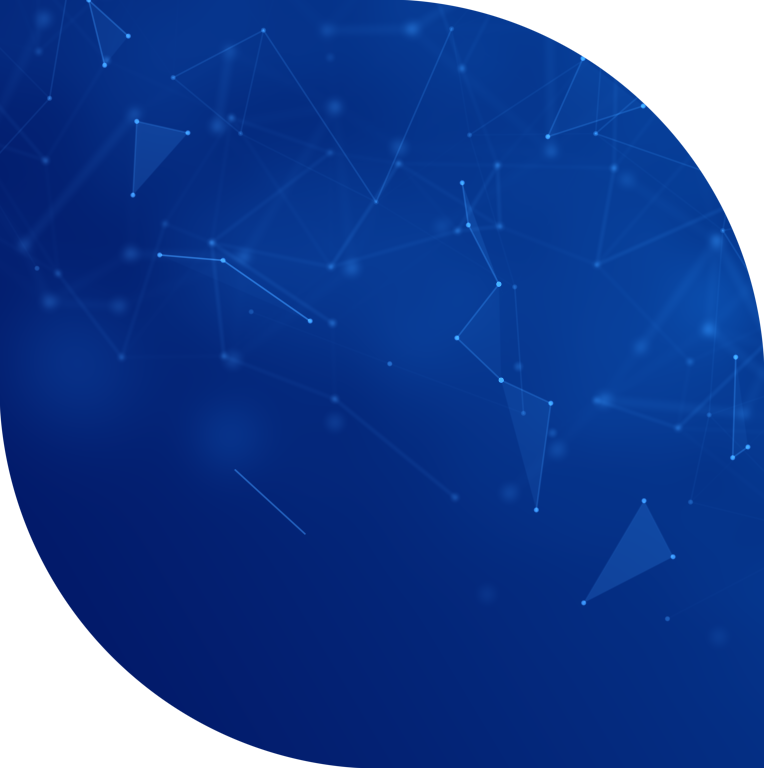
Give the GLSL for this background, as a Shadertoy shader.

```glsl
// A deep blue leaf-shaped panel on white, lit by soft glows and a web of linked points.
// Jittered grids give three webs (sharp, soft, blurred); a density ramp keeps the lower
// left calm, and a few large glass facets sit on top.

#define DEEP_BLUE   vec3(0.006, 0.078, 0.385)
#define BLUE_RISE   vec3(0.014, 0.138, 0.175)
#define GLOW_TINT   vec3(0.035, 0.140, 0.190)
#define LIGHT_TINT  vec3(0.250, 0.480, 0.560)
#define CORNER      0.5
#define NODE_RADIUS 0.0030
#define LINE_WIDTH  0.0008

float hash(vec2 p) {
    vec3 q = fract(vec3(p.xyx) * 0.1031);
    q += dot(q, q.yzx + 33.33);
    return fract((q.x + q.y) * q.z);
}

float noise(vec2 p) {
    vec2 i = floor(p), f = fract(p);
    f = f * f * (3.0 - 2.0 * f);
    return mix(mix(hash(i), hash(i + vec2(1, 0)), f.x),
               mix(hash(i + vec2(0, 1)), hash(i + vec2(1, 1)), f.x), f.y);
}

float segment(vec2 p, vec2 a, vec2 b) {
    vec2 pa = p - a, ba = b - a;
    return length(pa - ba * clamp(dot(pa, ba) / dot(ba, ba), 0.0, 1.0));
}

float side(vec2 p, vec2 a, vec2 b) {
    vec2 e = normalize(b - a), d = p - a;
    return e.x * d.y - e.y * d.x;
}

float glow(vec2 p, float x, float y, float radius) {
    vec2 d = (p - vec2(x, y)) / radius;
    return exp(-dot(d, d));
}

// Bright core that fades over the blur or one pixel
float spot(float d, float radius, float blur) {
    float soft = blur + 1.0 / iResolution.y;
    return 1.0 - smoothstep(max(radius - soft, 0.0), radius + soft, d);
}

float density(vec2 p) {
    return smoothstep(0.0, 0.4, p.y + 0.4 * p.x - 0.4);
}

// Grid node: position in xy, presence in z
vec3 gridNode(vec2 id, float cells, float seed) {
    vec2 jitter = vec2(hash(id + seed), hash(id + seed + 41.7));
    vec2 pos = (id + 0.1 + 0.8 * jitter) / cells;
    return vec3(pos, step(hash(id + seed + 83.1), 0.8 * density(pos)));
}

// Points and the links to their neighbours
float web(vec2 p, float cells, float blur, float seed) {
    vec2 cell = floor(p * cells);
    float light = 0.0;
    for (int y = -1; y <= 1; y++)
    for (int x = -1; x <= 1; x++) {
        vec2 id = cell + vec2(x, y);
        vec3 a = gridNode(id, cells, seed);
        float power = 0.4 + 0.6 * hash(id + seed + 7.0);
        light += a.z * power * spot(length(p - a.xy), NODE_RADIUS + 0.5 * blur, blur);
        for (int k = 0; k < 4; k++) {
            vec2 stepTo = k == 0 ? vec2(1, 0) : vec2(k - 2, 1);
            vec3 b = gridNode(id + stepTo, cells, seed);
            float strength = pow(hash(id * 3.0 + float(k) * 17.0 + seed), 3.0);
            float line = spot(segment(p, a.xy, b.xy), LINE_WIDTH, blur);
            light += a.z * b.z * 0.4 * strength * line;
        }
    }
    return light;
}

// Glass triangle, lit along a-b-c and at its corners
float facet(vec2 p, vec2 a, vec2 b, vec2 c, float fill, float rim) {
    float turn = sign(side(c, a, b));
    float inside = min(turn * side(p, a, b), min(turn * side(p, b, c), turn * side(p, c, a)));
    float edge = min(segment(p, a, b), segment(p, b, c));
    float corner = min(length(p - a), min(length(p - b), length(p - c)));
    float px = 1.0 / iResolution.y;
    return fill * smoothstep(-px, px, inside)
         + rim * spot(edge, LINE_WIDTH, 0.0) + 0.8 * spot(corner, NODE_RADIUS, 0.0);
}

void mainImage(out vec4 fragColor, in vec2 fragCoord) {
    vec2 p = fragCoord / iResolution.xy;

    // Blue ramp rising to the upper right
    vec3 color = DEEP_BLUE + BLUE_RISE * dot(p, vec2(0.75, 0.45));

    // Hazy glows
    float haze = 0.30 * glow(p, 0.62, 0.82, 0.15) + 0.45 * glow(p, 0.94, 0.61, 0.07)
               + 0.45 * glow(p, 0.10, 0.52, 0.09) + 0.40 * glow(p, 0.36, 0.66, 0.13)
               + 0.35 * glow(p, 0.55, 0.57, 0.10) + 0.30 * glow(p, 0.20, 0.93, 0.13)
               + 0.40 * glow(p, 0.30, 0.43, 0.05) + 0.25 * glow(p, 0.82, 0.54, 0.15);
    haze += 0.30 * density(p) * (noise(p * 6.0) + 0.5 * noise(p * 13.0) - 0.65);
    color += GLOW_TINT * haze;

    // Webs from far to near
    float light = 0.17 * web(p, 8.0, 0.010, 12.0)
                + 0.25 * web(p, 8.0, 0.003, 57.0)
                + 0.45 * web(p, 7.0, 0.0, 91.0);

    // Large facets and one stray strand
    light += facet(p, vec2(0.174, 0.746), vec2(0.179, 0.842), vec2(0.246, 0.827), 0.16, 0.18);
    light += facet(p, vec2(0.764, 0.215), vec2(0.843, 0.348), vec2(0.881, 0.275), 0.18, 0.04);
    light += facet(p, vec2(0.656, 0.505), vec2(0.721, 0.475), vec2(0.702, 0.336), 0.09, 0.20);
    light += facet(p, vec2(0.605, 0.762), vec2(0.613, 0.707), vec2(0.653, 0.630), 0.12, 0.25);
    light += facet(p, vec2(0.209, 0.668), vec2(0.292, 0.661), vec2(0.406, 0.582), 0.03, 0.50);
    light += facet(p, vec2(0.842, 0.862), vec2(0.717, 0.822), vec2(0.763, 0.924), 0.04, 0.20);
    light += facet(p, vec2(0.653, 0.630), vec2(0.598, 0.560), vec2(0.656, 0.505), 0.05, 0.25);
    light += facet(p, vec2(0.963, 0.535), vec2(0.959, 0.404), vec2(0.979, 0.418), 0.06, 0.25);
    light += facet(p, vec2(0.137, 0.915), vec2(0.116, 1.000), vec2(0.168, 0.953), 0.08, 0.30);
    light += 0.5 * spot(segment(p, vec2(0.308, 0.388), vec2(0.399, 0.305)), LINE_WIDTH, 0.0);
    color += LIGHT_TINT * min(light, 1.0);

    // Leaf outline: two opposite corners rounded
    float reach = max(length(max(p - 1.0 + CORNER, 0.0)), length(max(CORNER - p, 0.0)));
    float outside = smoothstep(0.0, 1.5 / iResolution.y, reach - CORNER);
    fragColor = vec4(mix(color, vec3(1.0), outside), 1.0);
}
```
